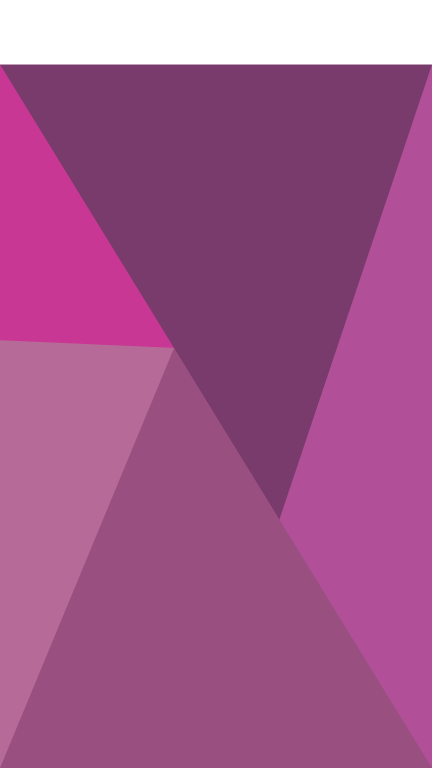
Write a WebGL 2 fragment shader that draws this background.

```glsl
#version 300 es
precision highp float;
// Flat geometric backdrop: five purple and pink facets under a white top band.

#define BAND_Y 0.916               // lower edge of the white band
#define HUB vec2(0.403, 0.547)     // where the three left facets meet
#define NOTCH vec2(0.647, 0.324)   // lower tip of the dark facet
#define LEFT_Y 0.557               // split between the facets on the left edge
#define WHITE vec3(1.0)
#define DARK_PLUM vec3(0.474, 0.231, 0.418)
#define PLUM vec3(0.604, 0.310, 0.506)
#define ORCHID vec3(0.694, 0.314, 0.596)
#define MAUVE vec3(0.714, 0.416, 0.592)
#define MAGENTA vec3(0.784, 0.216, 0.580)

uniform vec2 u_resolution;
out vec4 outColor;

// Smooth coverage of the half plane to the left of the line from a to b.
float leftOf(vec2 uv, vec2 a, vec2 b) {
    vec2 aspect = vec2(u_resolution.x / u_resolution.y, 1.0);
    vec2 along = normalize((b - a) * aspect);
    vec2 offset = (uv - a) * aspect;
    float signedDist = along.x * offset.y - along.y * offset.x;
    return clamp(0.5 + signedDist * u_resolution.y, 0.0, 1.0);
}

void main() {
    vec2 uv = gl_FragCoord.xy / u_resolution;
    vec2 topLeft = vec2(0.0, BAND_Y);
    vec2 topRight = vec2(1.0, BAND_Y);
    vec2 bottomRight = vec2(1.0, 0.0);

    // Facets below the long diagonal
    vec3 lower = mix(PLUM, MAUVE, leftOf(uv, vec2(0.0), HUB));
    lower = mix(lower, MAGENTA, leftOf(uv, vec2(0.0, LEFT_Y), HUB));

    // Facets above the long diagonal
    vec3 upper = mix(ORCHID, DARK_PLUM, leftOf(uv, NOTCH, topRight));

    // Join both halves, then lay the band on top
    vec3 color = mix(lower, upper, leftOf(uv, topLeft, bottomRight));
    color = mix(color, WHITE, leftOf(uv, topLeft, topRight));
    outColor = vec4(color, 1.0);
}
```
